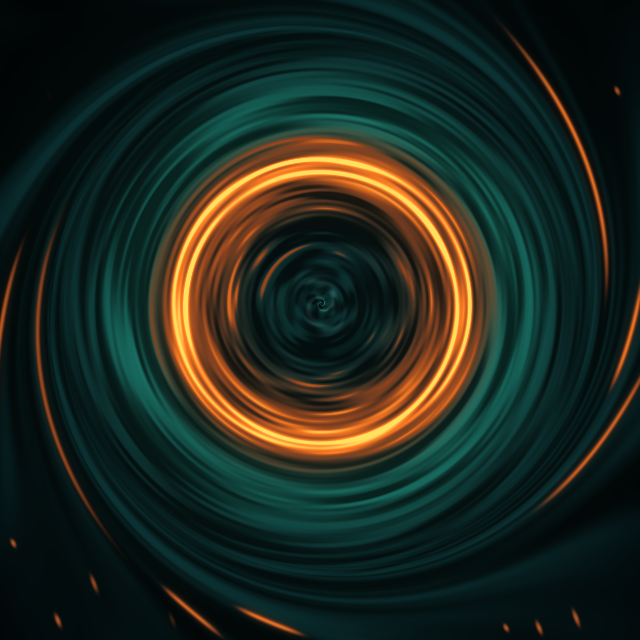
Give the GLSL for this background, as a Shadertoy shader.

```glsl
// A glowing ring of molten streaks inside a dark teal whirlpool.
// Polar row noise draws the circular brush strokes; outside them an exponential
// twist bends noise and a few ember filaments along spiral streamlines.

#define CENTER vec2(0.502, 0.525)
#define RING_RADIUS 0.229
#define RING_WIDTH 0.0042
#define HALO_RADIUS 0.300
#define TWIST_RADIUS 0.44
#define TWIST_DECAY 17.0
#define TWIST_SLOPE 25.0
#define FILAMENT_WIDTH 0.0034
#define SPECK_GRID 17.0

const float PI = 3.14159;
const float TAU = 6.28318;
const vec3 ABYSS = vec3(0.008, 0.035, 0.040);
const vec3 DEEP_TEAL = vec3(0.030, 0.120, 0.120);
const vec3 HALO_TEAL = vec3(0.055, 0.270, 0.220);
const vec3 RUST = vec3(0.52, 0.25, 0.12);
const vec3 ORANGE = vec3(0.88, 0.43, 0.12);
const vec3 GOLD = vec3(1.00, 0.83, 0.36);

// Spiral filaments: streamline phase, middle angle, angular reach, heat
const int FILAMENTS = 7;
const vec4 filaments[FILAMENTS] = vec4[](
    vec4(1.38, 0.50, 0.42, 0.72), vec4(4.58, 3.40, 0.55, 0.46),
    vec4(3.73, 3.30, 0.33, 0.60), vec4(0.58, -0.10, 0.17, 0.68),
    vec4(0.20, -0.45, 0.28, 0.56), vec4(5.05, 4.55, 0.10, 0.66),
    vec4(4.68, 4.31, 0.10, 0.60));

float hash(vec2 p) {
    vec3 q = fract(p.xyx * vec3(0.1031, 0.1030, 0.0973));
    q += dot(q, q.yzx + 33.33);
    return fract((q.x + q.y) * q.z);
}

float bell(float x, float width) {
    return exp(-x * x / (width * width));
}

// One noise row that repeats after a full turn; slide staggers the rows
float rowNoise(float row, float angle, float cells, float slide) {
    float x = (angle / TAU + slide * hash(vec2(row, 7.0))) * cells;
    float i = floor(x);
    float a = hash(vec2(mod(i, cells), row));
    float b = hash(vec2(mod(i + 1.0, cells), row));
    return mix(a, b, smoothstep(0.0, 1.0, x - i));
}

float polarNoise(float y, float angle, float cells, float slide) {
    float row = floor(y);
    return mix(rowNoise(row, angle, cells, slide),
               rowNoise(row + 1.0, angle, cells, slide),
               smoothstep(0.0, 1.0, y - row));
}

vec3 addHeat(vec3 base, float heat) {
    vec3 c = mix(base, RUST, smoothstep(0.0, 0.45, heat));
    c = mix(c, ORANGE, smoothstep(0.35, 0.75, heat));
    return mix(c, GOLD, smoothstep(0.70, 1.10, heat));
}

// Sparse, slanted embers scattered over a grid
float specks(vec2 uv) {
    vec2 g = uv * SPECK_GRID, cell = floor(g);
    vec2 d = fract(g) - 0.3 - 0.4 * vec2(hash(cell + 3.0), hash(cell + 19.0));
    d.x += 0.35 * d.y;
    d /= vec2(0.07, 0.10 + 0.15 * hash(cell + 41.0));
    return step(0.72, hash(cell + 67.0)) * exp(-dot(d, d));
}

void mainImage(out vec4 fragColor, in vec2 fragCoord) {
    float side = min(iResolution.x, iResolution.y);
    vec2 uv = (fragCoord - 0.5 * iResolution.xy) / side + 0.5;
    vec2 p = uv - CENTER;
    float r = max(length(p), 0.001);
    float angle = atan(p.y, p.x);

    // Circular strokes, coarse and fine
    float coarse = polarNoise(r * 75.0, angle, 9.0, 1.0);
    float fine = polarNoise(r * 180.0 + 40.0, angle, 13.0, 1.0);
    float stroke = smoothstep(0.22, 0.82, 0.5 * coarse + 0.5 * fine);

    // Streamlines that unwind toward the corners
    float slope = TWIST_SLOPE * exp(-TWIST_DECAY * (r - TWIST_RADIUS));
    float phase = angle + slope / TWIST_DECAY;
    float flow = 0.6 * polarNoise(r * 7.0, phase, 23.0, 0.0)
               + 0.4 * polarNoise(r * 9.0 + 30.0, phase, 59.0, 0.0);
    float outside = smoothstep(0.37, 0.46, r);
    float grain = mix(stroke, smoothstep(0.25, 0.85, flow), outside);

    // Teal body, halo and dark corners
    vec3 color = mix(DEEP_TEAL, ABYSS, smoothstep(0.34, 0.64, r));
    color *= 0.45 + 1.1 * grain;
    color += HALO_TEAL * bell(r - HALO_RADIUS, 0.055) * (0.30 + 0.65 * stroke);
    color += vec3(0.008, 0.050, 0.052) * outside * grain * smoothstep(0.75, 0.45, r);

    // Small spiral at the core
    float spiral = 0.5 + 0.5 * sin(2.0 * angle - 4.6 * log(r) + 2.0);
    color += vec3(0.13, 0.25, 0.23) * pow(spiral, 4.0) * bell(r, 0.042) * (0.4 + 0.6 * fine);

    // Warm strokes around the ring, wider on its inner side
    float warm = bell(r - 0.218, r < 0.218 ? 0.078 : 0.046);
    float heat = warm * (0.16 + 0.52 * stroke);
    float spark = smoothstep(0.68, 0.92, 0.6 * coarse + 0.4 * fine);
    heat += 0.42 * spark * smoothstep(0.05, 0.10, r) * smoothstep(0.29, 0.23, r);

    // Twin bright bands that close up at the bottom
    float outerBand = RING_RADIUS + 0.003 * cos(2.0 * angle);
    float innerBand = RING_RADIUS - 0.017 - 0.005 * sin(angle);
    float flicker = polarNoise(r * 110.0, angle, 11.0, 1.0);
    heat += bell(r - outerBand, RING_WIDTH) * (0.45 + 0.40 * flicker + 0.15 * sin(angle));
    heat += bell(r - innerBand, RING_WIDTH * 1.1) * (0.55 + 0.50 * flicker);
    color = addHeat(color, heat);
    color += ORANGE * 0.13 * bell(r - 0.220, 0.024);

    // Ember filaments along the streamlines
    float ember = 0.0;
    for (int i = 0; i < FILAMENTS; i++) {
        vec4 f = filaments[i];
        float offset = mod(phase - f.x + PI, TAU) - PI;
        float along = mod(angle - f.y + PI, TAU) - PI;
        float dist = offset / length(vec2(slope, 1.0 / r));
        float line = bell(dist, FILAMENT_WIDTH) + 0.22 * bell(dist, FILAMENT_WIDTH * 3.5);
        ember += f.w * line * exp(-pow(abs(along / f.z), 4.0));
    }
    ember *= smoothstep(0.40, 0.44, r) * (0.65 + 0.5 * flow);
    ember += 0.55 * specks(uv) * smoothstep(0.52, 0.58, r);
    color = addHeat(color, ember);

    fragColor = vec4(clamp(color, 0.0, 1.0), 1.0);
}
```
